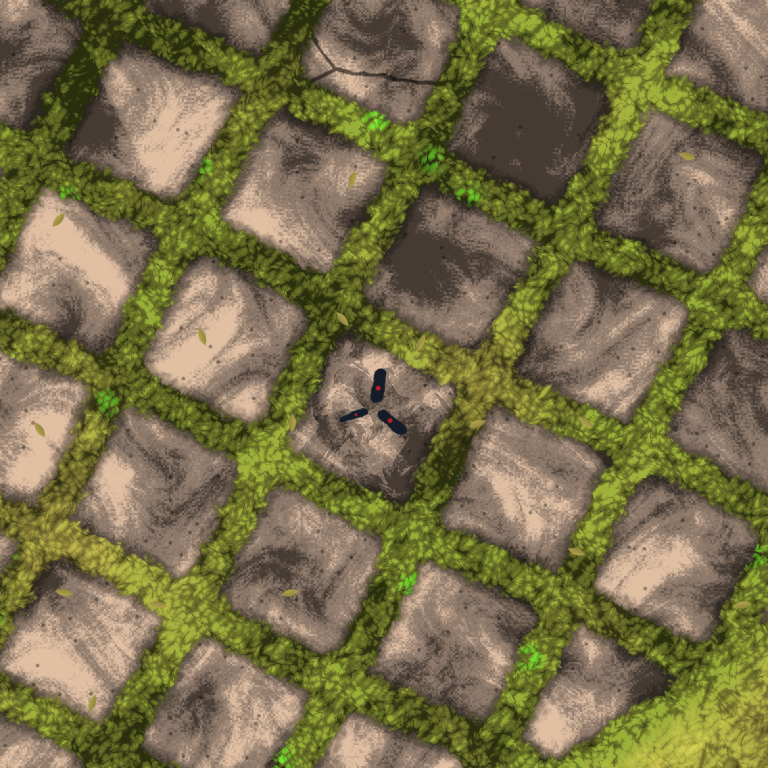
A Shadertoy shader for this texture:

```glsl
const mat2 LATTICE = mat2(4.118, 2.004, -2.059, 4.118); // canvas to slab units
const vec2 LATTICE_CENTRE = vec2(0.491, 0.457);
const float SLAB_HALF = 0.388;
const float CORNER_RADIUS = 0.055;
const float FRINGE = 0.035;
const float DAPPLE_SCALE = 21.0;
const float TUFT_SCALE = 105.0;
const float LEAF_GRID = 6.0;
const vec3 STONE_DARK = vec3(0.27, 0.23, 0.20);
const vec3 STONE_MID = vec3(0.56, 0.48, 0.42);
const vec3 STONE_LIT = vec3(0.88, 0.75, 0.64);
const vec3 MOSS_DARK = vec3(0.16, 0.18, 0.05);
const vec3 MOSS_MID = vec3(0.38, 0.41, 0.14);
const vec3 MOSS_LIT = vec3(0.60, 0.69, 0.22);
const vec3 MOSS_GOLD = vec3(0.70, 0.62, 0.28);
const vec3 WEED = vec3(0.40, 0.74, 0.15);
const vec3 LEAF = vec3(0.74, 0.68, 0.32);
const vec3 BLADE = vec3(0.08, 0.11, 0.16);
const vec3 BLADE_SPOT = vec3(0.75, 0.12, 0.14);

vec2 hash2(vec2 p) {
    return fract(sin(vec2(dot(p, vec2(127.1, 311.7)), dot(p, vec2(269.5, 183.3)))) * 43758.5);
}

// Cellular noise: x = nearest distance, y = random value of that cell
vec2 cellular(vec2 p) {
    vec2 base = floor(p), best = vec2(9.0, 0.0);
    for (int y = -1; y <= 1; y++)
    for (int x = -1; x <= 1; x++) {
        vec2 id = base + vec2(x, y), h = hash2(id);
        float d = length(id + h - p);
        if (d < best.x) best = vec2(d, fract(h.x * 17.0 + h.y * 5.0));
    }
    return best;
}

// Warped, layered sines
float waves(vec2 p) {
    float sum = 0.0, amp = 0.5;
    for (int i = 0; i < 6; i++) {
        p += 0.7 * sin(p.yx * 1.1 + float(i));
        sum += amp * sin(p.x) * sin(p.y);
        p = mat2(1.36, 1.05, -1.05, 1.36) * p + 2.3;
        amp *= 0.64;
    }
    return sum;
}

float segment(vec2 p, vec2 a, vec2 b) {
    vec2 v = b - a;
    return length(p - a - v * clamp(dot(p - a, v) / dot(v, v), 0.0, 1.0));
}

float blob(vec2 p, vec2 centre, float radius) {
    vec2 v = (p - centre) / radius;
    return exp(-dot(v, v));
}

vec3 ramp(vec3 low, vec3 mid, vec3 high, float t) {
    return mix(mix(low, mid, smoothstep(0.0, 0.5, t)), high, smoothstep(0.5, 1.0, t));
}

void mainImage(out vec4 fragColor, in vec2 fragCoord) {
    vec2 p = fragCoord / iResolution.y;
    float px = 1.0 / iResolution.y;
    vec2 g = LATTICE * (p - LATTICE_CENTRE);
    g += 0.025 * sin(g.yx * 2.1 + 1.0);
    vec2 id = floor(g + 0.5), rnd = hash2(id + 40.0);
    vec2 tuft = cellular(p * TUFT_SCALE + waves(p * 60.0));
    float rough = waves(p * 85.0), dapple = waves(p * DAPPLE_SCALE + 3.0);

    // Slab outline with a mossy fringe; open grass in one corner
    float r = CORNER_RADIUS + 0.08 * rnd.x * rnd.x;
    vec2 q = abs(g - id) - SLAB_HALF - 0.02 * (rnd.y - 0.5) + r;
    float d = length(max(q, 0.0)) + min(max(q.x, q.y), 0.0) - r;
    float lawn = 4.6 * (dot(p, vec2(0.55, -0.835)) - 0.39);
    d = max(d, lawn) + FRINGE * (rough + 0.9 * (0.5 - tuft.x));

    // Tree shade with a wedge of sun cutting through it
    float wedge = smoothstep(-0.004, 0.004, dot(p - vec2(0.117, 0.928), vec2(0.9, 0.435)))
                * smoothstep(-0.01, 0.01, dot(vec2(0.124, 0.935) - p, vec2(0.33, 0.94)));
    float treeShade = max(blob(p, vec2(0.08, 0.93), 0.16), blob(p, vec2(0.29, 1.02), 0.14)) * (1.0 - wedge);
    float shade = 0.55 * treeShade + 0.36 * blob(p, vec2(0.70, 0.80), 0.19)
                + 0.25 * blob(p, vec2(0.56, 0.66), 0.13) + 0.2 * blob(p, vec2(0.41, 0.25), 0.09);

    // Stone: sun patches, grain, pits and stains
    float light = 0.71 - 0.27 * p.x + 0.72 * dapple + 0.14 * (rnd.x - 0.5) - shade;
    light += 0.15 * rough + 0.22 * (hash2(floor(p * 400.0)).x - 0.5);
    float centreSlab = float(id == vec2(0.0));
    light -= centreSlab * 0.3 * smoothstep(0.0, 0.12, waves(p * 48.0));
    vec3 stone = ramp(STONE_DARK, STONE_MID, STONE_LIT, light);
    vec2 pit = cellular(p * 42.0);
    stone *= 1.0 - 0.35 * step(0.8, pit.y) * smoothstep(0.14, 0.06, pit.x);
    stone *= mix(0.6, 1.0, smoothstep(0.0, 0.07, -d));
    vec2 joint = vec2(0.436, 0.909), cp = p + 0.003 * rough;
    float crack = min(segment(cp, joint, vec2(0.57, 0.89)),
                  min(segment(cp, joint, vec2(0.40, 0.965)), segment(cp, joint, vec2(0.37, 0.875))));
    stone *= 1.0 - 0.55 * smoothstep(0.0025 + px, 0.001, crack);

    // Moss: tufts, golden dry areas, bright weeds
    float sun = 0.52 + 0.45 * waves(p * 15.0 + 8.0) + 0.75 * (0.45 - tuft.x) + 0.3 * rough;
    sun += 0.28 * (tuft.y - 0.5) - 0.5 * treeShade + 0.25 * smoothstep(-0.1, 0.3, lawn);
    sun -= 0.25 * smoothstep(0.07, 0.0, d);
    vec3 moss = ramp(MOSS_DARK, MOSS_MID, MOSS_LIT, sun);
    float dry = 0.3 * waves(p * 11.0 + 5.0) + 0.7 * blob(p, vec2(0.04, 0.32), 0.17)
              + 0.5 * blob(p, vec2(0.64, 0.50), 0.1) + 0.6 * smoothstep(0.0, 0.4, lawn);
    moss = mix(moss, MOSS_GOLD * (0.45 + 0.7 * sun), clamp(dry, 0.0, 0.75));
    vec2 patchCell = cellular(p * 13.0 + 2.0);
    float weed = step(0.88, patchCell.y) * smoothstep(0.32, 0.1, patchCell.x);
    moss = mix(moss, WEED * (0.55 + 0.6 * sun), weed * smoothstep(0.6, 0.3, tuft.x));
    vec3 colour = mix(stone, moss, smoothstep(-0.015 - px, 0.02 + px, d));

    // Scattered fallen leaves
    vec2 leafId = floor(p * LEAF_GRID), h = hash2(leafId + 7.0);
    vec2 lp = (fract(p * LEAF_GRID) - 0.2 - 0.6 * h) / LEAF_GRID;
    float turn = 6.28 * fract(h.x * 9.0);
    lp = mat2(cos(turn), sin(turn), -sin(turn), cos(turn)) * lp;
    float leaf = abs(lp.y) - 0.0045 + 32.0 * lp.x * lp.x;
    float hasLeaf = step(0.55, fract(h.y * 13.0));
    colour = mix(colour, LEAF * (0.85 + 20.0 * lp.y), hasLeaf * smoothstep(px, -px, leaf));

    // Three dark blades lying on the middle slab
    for (int i = 0; i < 3; i++) {
        float a = 1.4 + 2.094 * float(i);
        vec2 dir = vec2(cos(a), sin(a)), hub = vec2(0.488, 0.469);
        float width = i == 1 ? 0.004 : 0.0075;
        float blade = segment(p, hub + 0.014 * dir, hub + 0.045 * dir) - width - 0.002 * rough;
        colour = mix(colour, BLADE, smoothstep(px, -px, blade));
        float spot = length(p - hub - 0.026 * dir) - 0.4 * width;
        colour = mix(colour, BLADE_SPOT, smoothstep(px, -px, spot));
    }
    fragColor = vec4(clamp(colour, 0.0, 1.0), 1.0);
}
```
